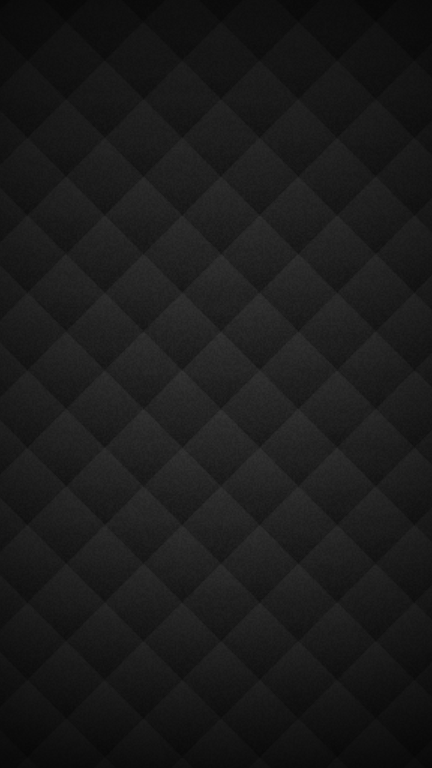
A Shadertoy shader for this pattern:

```glsl
// Dark quilted wall of diamonds, each shaded from a light top to a dark bottom,
// with hairline seams, faint horizontal banding, fine grain and a soft vignette.
// Two diagonal sawtooth waves give both the diamond shading and the seams.

const float REPEATS_DOWN = 9.92;                // diamonds along the canvas height
const vec2  LATTICE_ORIGIN = vec2(0.0065, -0.0326); // a seam crossing, from the centre
const float SEAM_WIDTH = 0.0013;                // in canvas heights
const float SEAM_LIGHT = 0.028;
const vec3  TOP_COLOR = vec3(0.188, 0.188, 0.187);
const vec3  BOTTOM_COLOR = vec3(0.096, 0.096, 0.096);
const float BAND_COUNT = 62.0;                  // bands along the canvas height
const float BAND_AMOUNT = 0.010;
const float GRAIN_CELLS = 512.0;                // grain cells along the canvas height
const float GRAIN_AMOUNT = 0.034;
const vec2  VIGNETTE = vec2(0.32, 0.62);        // darkening at the sides and ends

float hash(vec2 p) {
    vec3 q = fract(vec3(p.xyx) * 0.1031);
    q += dot(q, q.yzx + 33.33);
    return fract((q.x + q.y) * q.z);
}

float valueNoise(vec2 p) {
    vec2 i = floor(p);
    vec2 f = fract(p);
    f = f * f * (3.0 - 2.0 * f);
    float low = mix(hash(i), hash(i + vec2(1.0, 0.0)), f.x);
    float high = mix(hash(i + vec2(0.0, 1.0)), hash(i + 1.0), f.x);
    return mix(low, high, f.y);
}

// Rising ramps whose sudden drop is spread over the given width.
vec2 smoothSaw(vec2 x, float width) {
    vec2 f = fract(x);
    return min(f, (1.0 - f) / width);
}

void mainImage(out vec4 fragColor, in vec2 fragCoord) {
    vec2 p = (fragCoord - 0.5 * iResolution.xy) / iResolution.y;
    float pixel = 1.0 / iResolution.y;

    // Diagonal coordinates: whole numbers lie on the seams.
    vec2 q = (p - LATTICE_ORIGIN) * REPEATS_DOWN;
    vec2 diagonal = vec2(q.x + q.y, q.y - q.x);

    // Height inside the diamond: 0 at its bottom corner, 1 at its top.
    vec2 ramps = smoothSaw(diagonal, 1.4 * pixel * REPEATS_DOWN);
    float rise = 0.5 * (ramps.x + ramps.y);
    vec3 color = mix(BOTTOM_COLOR, TOP_COLOR, rise);

    // Uneven horizontal bands, strongest in the middle of each diamond.
    float bands = valueNoise(vec2(p.x * 6.0, p.y * BAND_COUNT) + 90.0) - 0.5;
    color += BAND_AMOUNT * bands * 4.0 * rise * (1.0 - rise);

    // Hairline seams, kept at equal strength when thinner than a pixel.
    vec2 toSeam = abs(fract(diagonal + 0.5) - 0.5);
    float seamDistance = min(toSeam.x, toSeam.y) / (REPEATS_DOWN * sqrt(2.0));
    float seam = 1.0 - smoothstep(0.0, max(SEAM_WIDTH, pixel), seamDistance);
    color += SEAM_LIGHT * seam * min(1.0, SEAM_WIDTH / pixel);

    // Fine grain.
    color += GRAIN_AMOUNT * (valueNoise(p * GRAIN_CELLS + 700.0) - 0.5);

    // Vignette, steeper towards the top and bottom.
    vec2 edge = abs(2.0 * fragCoord / iResolution.xy - 1.0);
    vec2 falloff = 1.0 - VIGNETTE * pow(edge, vec2(2.0, 2.4));
    color *= falloff.x * falloff.y;

    fragColor = vec4(clamp(color, 0.0, 1.0), 1.0);
}
```
